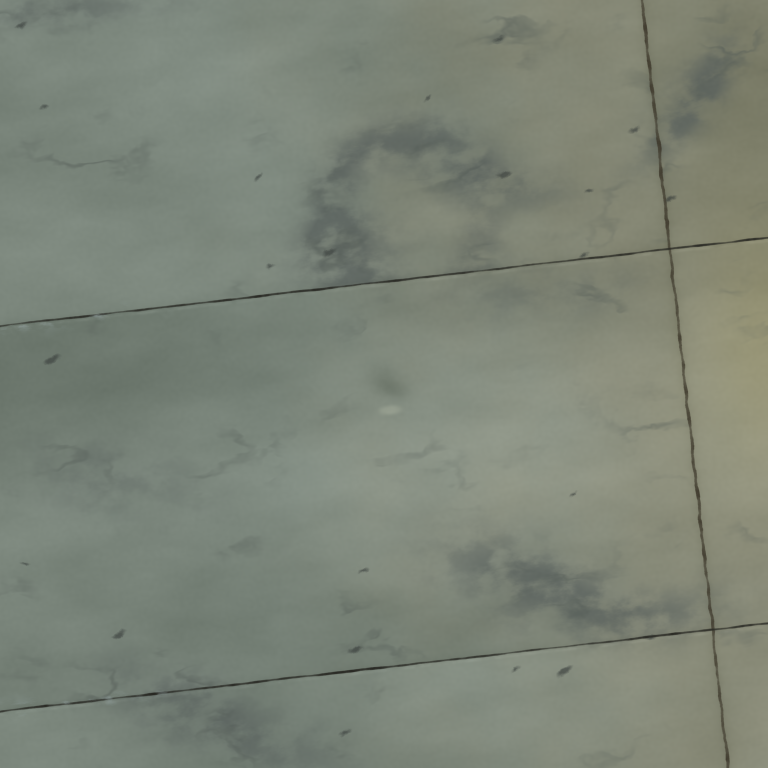
A WebGL 2 fragment shader for this texture:

```glsl
#version 300 es
precision highp float;

uniform vec2 u_resolution;
out vec4 fragColor;

vec2 hash2(vec2 p) {
  p = vec2(dot(p, vec2(127.1, 311.7)), dot(p, vec2(269.5, 183.3)));
  return fract(sin(p) * 43758.55);
}

float gradientNoise(vec2 p) {
  vec2 i = floor(p), f = fract(p);
  vec2 w = f * f * f * (f * (f * 6.0 - 15.0) + 10.0);
  vec4 g;
  for (int k = 0; k < 4; k++) {
    vec2 corner = vec2(k & 1, k >> 1);
    g[k] = dot(hash2(i + corner) * 2.0 - 1.0, f - corner);
  }
  return mix(mix(g.x, g.y, w.x), mix(g.z, g.w, w.x), w.y);
}

float fbm(vec2 p) {
  float sum = 0.0, amplitude = 0.8;
  for (int k = 0; k < 5; k++) {
    sum += amplitude * gradientNoise(p);
    p = mat2(1.6, 1.2, -1.2, 1.6) * p + 7.3;
    amplitude *= 0.52;
  }
  return sum;
}

vec2 turn(vec2 p, float angle) {
  float c = cos(angle), s = sin(angle);
  return vec2(c * p.x + s * p.y, c * p.y - s * p.x);
}

// Soft elliptical zone, tilted by angle
float zone(vec2 p, vec2 radius, float angle) {
  vec2 q = turn(p, angle) / radius;
  return exp(-dot(q, q));
}

// Small pits with ragged outlines, scattered over a grid
float pits(vec2 p, float density, float edge) {
  vec2 cell = floor(p * 10.0);
  vec2 pick = hash2(cell + 31.0), size = hash2(cell + 57.0);
  vec2 d = p - (cell + 0.25 + 0.5 * hash2(cell)) / 10.0;
  d = turn(d, 0.1 + 0.5 * size.y) + 0.006 * vec2(fbm(p * 60.0), fbm(p * 60.0 + 19.0));
  float r = length(d * vec2(0.4, 1.0)) - mix(0.0006, 0.0028, size.x * size.x);
  return step(pick.x, density) * (1.0 - smoothstep(-edge, edge + 0.002, r));
}

void main() {
  vec2 uv = gl_FragCoord.xy / u_resolution;
  float edge = 0.8 / min(u_resolution.x, u_resolution.y);

  // Skewed slab grid
  vec2 slab = vec2(uv.x + 0.112 * uv.y - 0.948, (uv.y - 0.115 * uv.x - 0.0735) / 0.502);
  vec2 id = floor(slab);
  vec2 local = slab - id;
  vec2 stone = turn(uv, 0.12) + id * vec2(3.7, 5.3);
  vec2 warp = vec2(fbm(uv * 5.0), fbm(uv * 5.0 + 40.0));

  // Green grey stone, warming to olive on the right
  float warmth = smoothstep(0.35, 1.1, uv.x + 0.15 * uv.y + 0.25 * warp.x);
  vec3 color = mix(vec3(0.475, 0.518, 0.478), vec3(0.54, 0.545, 0.47), warmth);
  color += 0.08 * fbm(stone * vec2(2.5, 4.5)) + 0.03 * fbm(stone * vec2(8.0, 20.0));
  color += 0.04 * zone(uv - vec2(0.6, 0.4), vec2(0.3, 0.16), -0.3);
  color += 0.03 * zone(uv - vec2(0.25, 0.85), vec2(0.25, 0.15), 0.1);
  color -= 0.045 * zone(uv - vec2(0.08, 0.48), vec2(0.35, 0.1), 0.1);
  color -= vec3(0.06, 0.06, 0.065) * zone(uv - vec2(0.98, 0.87), vec2(0.13, 0.2), 0.0);
  color += vec3(0.05, 0.035, -0.01) * zone(uv - vec2(1.0, 0.55), vec2(0.09, 0.16), 0.0);

  // Smoky stains: an arch in the upper slab, patches in the others
  vec2 p = uv + 0.035 * warp;
  float upper = step(0.5, id.y);
  float ring = (length(p - vec2(0.54, 0.71)) - 0.11) / 0.032;
  float stain = exp(-ring * ring) * upper * smoothstep(0.72, 0.55, uv.x);
  stain += upper * zone(p - vec2(0.46, 0.67), vec2(0.07, 0.05), 0.3);
  stain += 0.8 * zone(p - vec2(0.65, 0.76), vec2(0.09, 0.025), -0.15);
  stain += 1.2 * zone(p - vec2(0.69, 0.25), vec2(0.11, 0.05), -0.35);
  stain += 0.8 * zone(p - vec2(0.83, 0.2), vec2(0.12, 0.035), 0.1);
  stain += 1.3 * zone(p - vec2(0.895, 0.88), vec2(0.09, 0.03), 0.95);
  stain += zone(p - vec2(0.28, 0.06), vec2(0.16, 0.045), -0.35);
  stain += 0.8 * zone(p - vec2(0.08, 0.985), vec2(0.14, 0.02), 0.1);
  stain += 0.5 * zone(p - vec2(0.14, 0.38), vec2(0.13, 0.05), -0.2);
  stain += 0.5 * zone(p - vec2(0.7, 0.62), vec2(0.14, 0.035), 0.1);
  float mottle = smoothstep(-0.2, 0.35, fbm(stone * vec2(18.0, 28.0)) + 0.12 * stain);
  float smoke = min(stain, 1.0) * (0.25 + 0.75 * mottle);
  color = mix(color, vec3(0.34, 0.37, 0.36), 0.72 * smoke);

  // Soft broken veins, denser near stains
  float vein = 1.0 - smoothstep(0.0, 0.09, abs(fbm(stone * vec2(5.0, 12.0) + 0.4 * warp)));
  float patches = smoothstep(0.05, 0.6, fbm(stone * 7.0 + 12.0) + 0.35 * stain);
  color = mix(color, vec3(0.33, 0.36, 0.34), 0.5 * vein * patches);
  color = mix(color, vec3(0.23, 0.25, 0.24), 0.65 * pits(uv, 0.2, edge));

  // Pale chip with its smudge near the middle
  color -= 0.07 * zone(p - vec2(0.505, 0.487), vec2(0.025, 0.014), -0.5);
  float chip = zone(uv - vec2(0.508, 0.466), vec2(0.017, 0.007), 0.1);
  color = mix(color, vec3(0.6, 0.63, 0.57), 0.75 * smoothstep(0.15, 0.9, chip));

  // Hairline dark courses and a rougher brown cross joint
  vec2 wobble = vec2(0.003, 0.0012) * vec2(fbm(uv.yy * 24.0), fbm(uv.xx * 12.0));
  vec2 offset = (local - step(0.5, local)) * vec2(1.0, 0.502) + wobble;
  vec2 joint = abs(offset);
  vec2 wear = clamp(0.5 + 1.3 * vec2(fbm(uv * 40.0), fbm(uv * 28.0 + 8.0)), 0.0, 1.0);
  vec2 halfWidth = vec2(0.001, 0.0008) + vec2(0.0016, 0.0009) * wear;
  vec2 line = 1.0 - smoothstep(halfWidth - edge, halfWidth + edge, joint);
  color -= 0.05 * exp(-joint.x * 180.0) + 0.03 * exp(-joint.y * 220.0);
  color += 0.05 * exp(-pow((offset.y + 0.004) * 450.0, 2.0)) * wear.x;
  color = mix(color, vec3(0.25, 0.23, 0.18), line.x * mix(0.45, 0.95, wear.x));
  color = mix(color, vec3(0.16, 0.16, 0.14), line.y * mix(0.55, 1.0, wear.y));

  // Light chips on the courses, mostly at the left
  float flake = smoothstep(0.1, 0.4, fbm(uv * vec2(22.0, 50.0) + 3.0));
  flake *= smoothstep(0.35, 0.02, uv.x) * exp(-joint.y * 170.0);
  color = mix(color, vec3(0.62, 0.68, 0.69), 0.8 * flake);

  fragColor = vec4(color + 0.01 * gradientNoise(uv * 150.0), 1.0);
}
```
